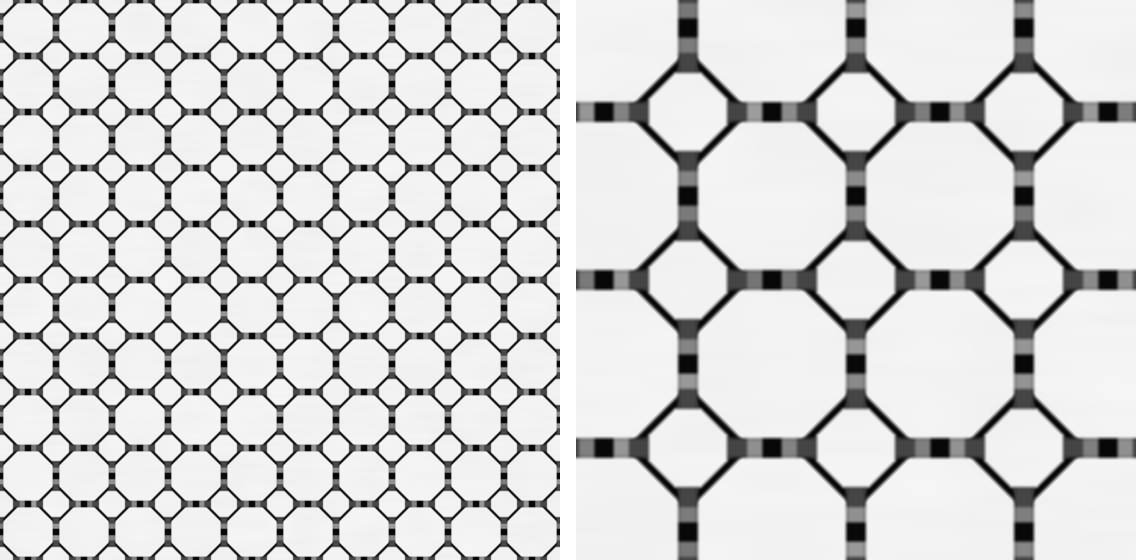
Left, the full canvas; right, a detail of the centre.
A WebGL 2 fragment shader for this pattern:

```glsl
#version 300 es
precision highp float;

uniform vec2 u_resolution;
out vec4 fragColor;

const float REPEATS = 10.0;

// Sizes in units of one repeat, measured from the node centre
const float BAND_HALF = 0.059;
const float DIAMOND_OUTER = 0.370;
const float DIAMOND_INNER = 0.310;
const float SMALL_HALF = 0.232;
const float CAP_END = 0.352;
const float BLOCK_START = 0.443;

const float WHITE = 0.95;
const float BLACK = 0.03;
const float CAP_GREY = 0.27;
const float LINK_GREY = 0.54;

float hash(vec2 p) {
    return fract(sin(dot(p, vec2(127.1, 311.7))) * 43758.545);
}

// Value noise that wraps after a whole number of lattice cells
float wrappedNoise(vec2 uv, vec2 period) {
    vec2 p = uv * period;
    vec2 i = floor(p);
    vec2 f = fract(p);
    f = f * f * (3.0 - 2.0 * f);
    vec2 a = mod(i, period);
    vec2 b = mod(i + 1.0, period);
    return mix(mix(hash(a), hash(vec2(b.x, a.y)), f.x),
               mix(hash(vec2(a.x, b.y)), hash(b), f.x), f.y);
}

float inside(float dist, float soft) {
    return 1.0 - smoothstep(-soft, soft, dist);
}

float diamond(vec2 q, float reach) {
    return (q.x + q.y - reach) * 0.7071;
}

// Pale tile surface with faint clouds and horizontal streaks
float tileTone(vec2 uv) {
    float clouds = wrappedNoise(uv, vec2(24.0)) - 0.5;
    float streaks = wrappedNoise(uv, vec2(20.0, 130.0)) - 0.5;
    return WHITE + 0.014 * clouds + 0.012 * streaks;
}

// Dark cap, grey link and black centre block along a connecting band
float bandTone(float along, float across, float variation, float soft) {
    float link = LINK_GREY + 0.16 * (variation - 0.5);
    float tone = mix(CAP_GREY, link, smoothstep(-soft, soft, along - CAP_END));
    tone = mix(tone, BLACK, smoothstep(-soft, soft, along - BLOCK_START));
    return tone * mix(1.0, 0.85, smoothstep(0.5, 1.0, across / BAND_HALF));
}

void main() {
    vec2 uv = gl_FragCoord.xy / u_resolution;
    vec2 p = uv * REPEATS;
    float soft = max(REPEATS / min(u_resolution.x, u_resolution.y), 0.017);

    // Fold every repeat around its nearest node
    vec2 node = round(p);
    vec2 q = abs(p - node);
    float along = max(q.x, q.y);
    float across = min(q.x, q.y);

    // Each half of each band has its own shade
    vec2 direction = q.x > q.y ? vec2(sign(p.x - node.x), 0.0)
                               : vec2(0.0, sign(p.y - node.y));
    float variation = hash(mod(node, REPEATS) + direction * 0.3 + 7.0);

    // Large octagons, diagonal outlines, caps, bands, then small octagons
    float tile = tileTone(uv);
    float outline = inside(diamond(q, DIAMOND_OUTER), soft);
    float core = inside(diamond(q, DIAMOND_INNER), soft);
    float band = inside(across - BAND_HALF, soft);
    float smallOctagon = inside(max(diamond(q, DIAMOND_INNER), along - SMALL_HALF), soft);

    float tone = mix(tile, BLACK, outline);
    tone = mix(tone, CAP_GREY, core);
    tone = mix(tone, bandTone(along, across, variation, soft), band);
    tone = mix(tone, tile, smallOctagon);

    fragColor = vec4(vec3(tone), 1.0);
}
```
